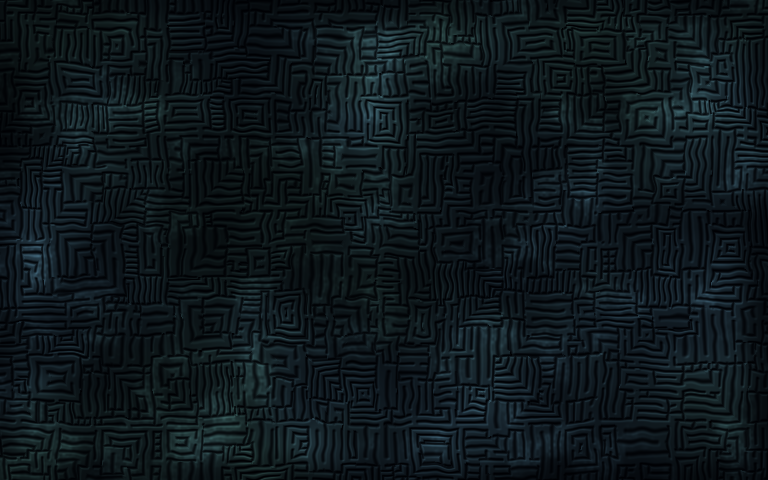
Write a Shadertoy shader that draws this texture.

```glsl
// Dark teal labyrinth of embossed meanders, spirals and nested corners with worn bright spots.

const float LINES_PER_HEIGHT = 66.0;
const int LAYERS = 4;

float hash(vec2 p) {
    return fract(sin(dot(p, vec2(127.1, 311.7))) * 43758.5453);
}

float noise(vec2 p) {
    vec2 i = floor(p), f = fract(p);
    f = f * f * (3.0 - 2.0 * f);
    vec2 e = vec2(0.0, 1.0);
    return mix(mix(hash(i), hash(i + e.yx), f.x),
               mix(hash(i + e.xy), hash(i + e.yy), f.x), f.y);
}

float fbm(vec2 p) {
    float sum = 0.0, amp = 0.5;
    for (int i = 0; i < 4; i++) {
        sum += amp * noise(p);
        p = p * 2.1 + 17.3;
        amp *= 0.5;
    }
    return sum / 0.9375;
}

// Distance to a wall that has a one-unit doorway at "centre"
float wall(float across, float along, float centre) {
    return length(vec2(across, max(0.5 - abs(along - centre), 0.0)));
}

// Border wall with doorways shared by both of its sides
float borderWall(float across, float along) {
    return wall(across, along, 5.0 * floor(along / 5.0) + 2.5);
}

// Concentric rings with doorways on alternating sides
float rings(vec2 q, vec2 size) {
    vec2 e = min(q, size - q);
    float depth = min(e.x, e.y), k = floor(depth + 0.5);
    if (k < 0.5) return 1.0;
    bool leftSide = q.x < 0.5 * size.x;
    bool open = e.x < e.y && leftSide == (mod(k, 2.0) < 0.5);
    float centre = open ? floor(0.5 * size.y) + 0.5 : -9.0;
    return wall(abs(depth - k), q.y, centre);
}

// Nested right angles around one corner
float corners(vec2 q) {
    float depth = min(q.x, q.y), k = floor(depth + 0.5);
    return k < 0.5 ? 1.0 : abs(depth - k);
}

// Parallel walls open at alternating ends
float serpentine(vec2 q, vec2 size) {
    float k = floor(q.x + 0.5);
    if (k < 0.5 || k > size.x - 0.5) return 1.0;
    float centre = mod(k, 2.0) < 0.5 ? 0.5 : size.y - 0.5;
    return wall(abs(q.x - k), q.y, centre);
}

// Fills a block with whole lines of its own pitch
float pattern(vec2 q, vec2 size, vec2 seed) {
    float kind = hash(seed + 3.7), pitch = mix(0.75, 1.45, hash(seed + 2.2));
    vec2 lines = max(floor(size / pitch + 0.5), 2.0);
    q *= lines / size;
    if (hash(seed + 8.1) < 0.5) q.x = lines.x - q.x;
    if (hash(seed + 5.9) < 0.5) q.y = lines.y - q.y;
    if (kind < 0.4) return rings(q, lines);
    if (kind < 0.65) return corners(q);
    return kind < 0.83 ? serpentine(q, lines) : serpentine(q.yx, lines.yx);
}

// Ridge height: stacked random blocks, each filled with its own pattern
float relief(vec2 p) {
    float d = 1.0;
    for (int i = 0; i < LAYERS; i++) {
        float layer = float(i);
        float cell = i == 0 ? 8.0 : 15.0 - 2.0 * layer;
        float row = floor((p.y + 3.0 * layer) / cell);
        float shift = floor(cell * hash(vec2(row, layer)));
        vec2 g = p + vec2(shift, 3.0 * layer);
        vec2 id = floor(g / cell), seed = id + 31.0 * layer;
        vec2 q = g - id * cell, lo = vec2(0.0), size = vec2(cell);
        if (i > 0) {
            vec2 r = vec2(hash(seed), hash(seed + 1.3));
            size = floor(mix(vec2(3.0), vec2(cell - 1.0), r));
            lo = 1.0 + floor((cell - 1.0 - size) * r.yx);
        }
        vec2 o = max(lo - q, q - lo - size);
        float sideWall = borderWall(o.x, p.y), endWall = borderWall(o.y, p.x);
        if (max(o.x, o.y) < 0.0)
            d = min(pattern(q - lo, size, seed), min(sideWall, endWall));
        else
            d = min(d, o.y < 0.0 ? sideWall : o.x < 0.0 ? endWall : length(o));
    }
    return smoothstep(0.0, 0.38, d);
}

void mainImage(out vec4 fragColor, in vec2 fragCoord) {
    vec2 uv = fragCoord / iResolution.y;
    vec2 edge = min(fragCoord, iResolution.xy - fragCoord) / iResolution.y;

    // Hand-carved wobble
    vec2 p = uv * LINES_PER_HEIGHT;
    p += 0.5 * (vec2(noise(p * 0.6), noise(p * 0.6 + 40.0)) - 0.5);
    p += 0.9 * (vec2(noise(p * 0.12 + 9.0), noise(p * 0.12 + 70.0)) - 0.5);

    // Embossing lit from the upper left, with glossy crests
    float height = relief(p);
    float slope = height - relief(p + vec2(-0.16, 0.24));
    float crest = max(slope, 0.0);
    float light = 0.042 + 0.06 * height + 0.05 * slope;
    light += 0.09 * crest * crest * noise(p * 0.35 + 5.0);

    // Cloudy glow, worn bright spots and dim borders
    float cloud = fbm(uv * 4.0 + 2.0);
    float worn = smoothstep(0.54, 0.78, fbm(uv * 13.0 + 6.0));
    float grain = noise(uv * 150.0);
    light *= 0.48 + 2.4 * cloud * cloud;
    light += worn * (0.2 + cloud) * (0.03 + 0.15 * height * grain);
    light *= mix(0.5, 1.0, smoothstep(0.0, 0.08, min(edge.x, edge.y)));

    // Drift between green and blue teal
    float hue = smoothstep(0.3, 0.7, fbm(uv * 2.2 + 30.0));
    vec3 tint = mix(vec3(0.64, 1.04, 0.96), vec3(0.63, 0.97, 1.13), hue);
    fragColor = vec4(max(tint * light + vec3(-0.003, 0.0, 0.012), 0.0), 1.0);
}
```
